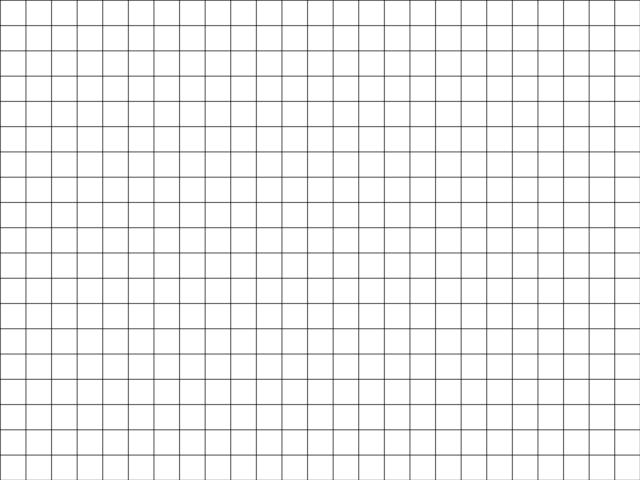
This pattern is drawn by a WebGL 1 fragment shader. Its source:

```glsl
precision highp float;
// Plain graph-paper grid: thin black rules on white, evenly spaced.
// Each axis is a wrapped distance to the nearest rule, turned into ink
// coverage by an analytic tent filter, so it tiles and stays smooth.

uniform vec2 u_resolution;

const vec2 CELL_COUNT = vec2(25.0, 19.0);   // whole repeats across and down
const float LINE_WIDTH = 0.00143;           // in canvas heights
const float FILTER_RADIUS = 1.0;            // in pixels
const vec3 PAPER_COLOR = vec3(1.0);
const vec3 INK_COLOR = vec3(0.0);

// Integral of a unit tent filter from -1 up to x
vec2 tentIntegral(vec2 x) {
  x = clamp(x, -1.0, 1.0);
  return 0.5 + x - 0.5 * x * abs(x);
}

// Ink coverage of the vertical (x) and horizontal (y) rules
vec2 ruleCoverage(vec2 uv) {
  vec2 cellSize = u_resolution / CELL_COUNT;
  float halfWidth = 0.5 * LINE_WIDTH * u_resolution.y;

  // Rules fill the left and top edge of each cell
  vec2 centre = halfWidth / cellSize;
  vec2 offset = (fract(uv * CELL_COUNT - centre + 0.5) - 0.5) * cellSize;

  return tentIntegral((offset + halfWidth) / FILTER_RADIUS)
       - tentIntegral((offset - halfWidth) / FILTER_RADIUS);
}

void main() {
  vec2 uv = gl_FragCoord.xy / u_resolution;
  uv.y = 1.0 - uv.y;                        // measure rows from the top

  // Crossing rules overlap without doubling the ink
  vec2 coverage = ruleCoverage(uv);
  float ink = 1.0 - (1.0 - coverage.x) * (1.0 - coverage.y);

  gl_FragColor = vec4(mix(PAPER_COLOR, INK_COLOR, ink), 1.0);
}
```
